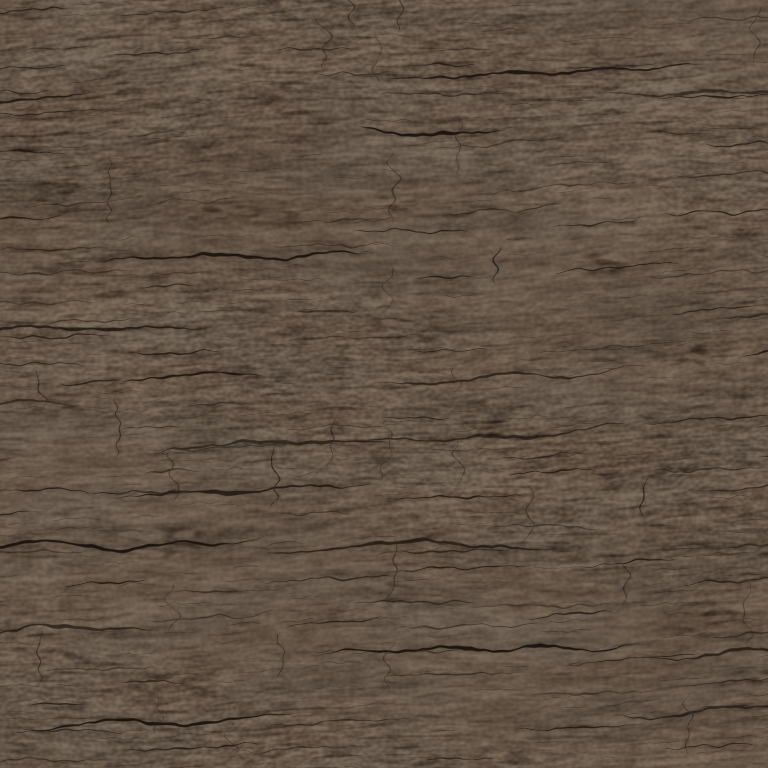
This texture is drawn by a Shadertoy shader. Its source:

```glsl
// Weathered timber: brown, nearly horizontal grain with dark, tapering cracks.
// Stretched gradient noise makes the fibres; jittered grids scatter the splits,
// and the same crack function turned on its side gives the short cross breaks.

const vec3 CRACK_COLOR  = vec3(0.095, 0.070, 0.052);
const vec3 SHADOW_COLOR = vec3(0.250, 0.200, 0.160);
const vec3 LIGHT_COLOR  = vec3(0.440, 0.380, 0.320);
const vec3 RUST_TINT    = vec3(0.012, -0.002, -0.010);

const float BASE_TONE   = 0.76;   // 0 = shadow colour, 1 = light colour
const float GRAIN_SLOPE = 0.042;  // rise of the grain to the right
const float GRAIN_BEND  = 0.014;  // slow waviness of the grain
const float EDGE_SOFT   = 0.0010; // softness of crack edges
const float HALO_SIZE   = 0.0035; // reach of the shade beside a crack

const uint LCG_MUL = 1664525u;
const uint LCG_ADD = 1013904223u;

vec2 hash2(vec2 p) {
    uvec2 q = uvec2(ivec2(p) + 4096) * LCG_MUL + LCG_ADD;
    for (int i = 0; i < 2; i++) {
        q.x += q.y * LCG_MUL;
        q.y += q.x * LCG_MUL;
        q ^= q >> 16;
    }
    return vec2(q >> 8) / 16777216.0;
}

float cornerSlope(vec2 cell, vec2 offset) {
    float angle = 6.28319 * hash2(cell).x;
    return dot(vec2(cos(angle), sin(angle)), offset);
}

// Gradient noise, roughly -0.7 to 0.7
float noise(vec2 p) {
    vec2 i = floor(p), f = p - i;
    vec2 u = f * f * f * (f * (f * 6.0 - 15.0) + 10.0);
    vec2 e = vec2(1.0, 0.0);
    float low  = mix(cornerSlope(i, f), cornerSlope(i + e.xy, f - e.xy), u.x);
    float high = mix(cornerSlope(i + e.yx, f - e.yx), cornerSlope(i + e.xx, f - e.xx), u.x);
    return mix(low, high, u.y);
}

// Scattered cracks running along x; returns (open gap, soft shade beside it)
vec2 cracks(vec2 p, vec2 cell, float density, float width, float seed) {
    vec2 home = floor(p / cell);
    float soft = max(EDGE_SOFT, 0.6 / iResolution.y);
    float jag = 0.0035 * noise(vec2(p.x * 55.0, p.y * 9.0 + seed));
    vec2 result = vec2(0.0);
    for (int j = -1; j <= 1; j++)
    for (int i = -1; i <= 1; i++) {
        vec2 id = home + vec2(i, j);
        vec2 place = hash2(id + seed * 17.0);
        vec2 kind  = hash2(id + seed * 17.0 + 531.0);
        if (kind.x > density) continue;

        vec2 d = p - (id + 0.5 + 0.7 * (place - 0.5)) * cell;
        float t = d.x / (cell.x * mix(0.22, 0.62, kind.y));
        float taper = 1.0 - t * t;
        if (taper <= 0.0) continue;

        float wander = 0.22 * cell.y * noise(vec2(4.0 * d.x / cell.x, id.y * 7.3 + id.x * 3.7));
        float tilt = 0.05 * (place.x - 0.5) * d.x;
        float dist = abs(d.y - wander - tilt - jag);
        float swell = 0.75 + 0.9 * noise(vec2(p.x * 32.0, id.y * 5.1 + seed));
        float w = width * taper * swell;
        float strength = smoothstep(0.0, 0.35, taper) * mix(0.45, 1.0, place.y);
        float gap = 1.0 - smoothstep(w - soft, w + soft, dist);
        result = max(result, strength * vec2(gap, exp(-dist / HALO_SIZE)));
    }
    return result;
}

// Wood tone from broad stains down to single fibres
float grainTone(vec2 p) {
    float rough = smoothstep(-0.35, 0.35, noise(p * vec2(1.5, 4.0) + 40.0));
    float tone = BASE_TONE;
    tone += 0.24 * noise(p * vec2(3.0, 6.0) + 3.0);
    tone += 0.30 * noise(p * vec2(4.0, 26.0) + 11.0);
    tone += 0.42 * noise(p * vec2(13.0, 84.0) + 23.0);
    tone += mix(0.35, 0.60, rough) * noise(p * vec2(42.0, 175.0) + 57.0);
    tone += mix(0.25, 0.45, rough) * noise(p * vec2(145.0, 205.0) + 91.0);

    // Dark hairline fibres and rough, splintered patches
    float fibre = smoothstep(0.14, 0.48, noise(p * vec2(17.0, 135.0) + 131.0));
    float patchMask = smoothstep(0.18, 0.50, noise(p * vec2(7.0, 19.0) + 171.0));
    float splinter = smoothstep(-0.10, 0.40, noise(p * vec2(38.0, 115.0) + 211.0));
    return tone - mix(0.22, 0.42, rough) * fibre - 0.55 * patchMask * splinter;
}

void mainImage(out vec4 fragColor, in vec2 fragCoord) {
    vec2 uv = fragCoord / iResolution.y;

    // Follow the gently rising, wavy grain
    vec2 p = uv;
    p.y -= GRAIN_SLOPE * uv.x + GRAIN_BEND * noise(uv * vec2(2.5, 4.0) + 7.0);

    // Long splits, medium checks, hairlines and cross breaks
    vec2 splits = cracks(p, vec2(0.42, 0.075), 0.50, 0.0024, 1.0);
    vec2 checks = cracks(p, vec2(0.17, 0.030), 0.48, 0.0011, 2.0);
    vec2 hairs  = cracks(p, vec2(0.07, 0.014), 0.45, 0.0004, 3.0);
    vec2 breaks = cracks(p.yx, vec2(0.085, 0.095), 0.24, 0.0010, 4.0);

    float gap = max(max(splits.x, 0.85 * checks.x), max(0.50 * hairs.x, 0.70 * breaks.x));
    float shade = max(max(splits.y, 0.6 * checks.y), 0.7 * breaks.y);

    // Colour the wood, then cut the cracks into it
    float tone = clamp(grainTone(p) - 0.30 * shade, -0.35, 1.2);
    vec3 color = mix(SHADOW_COLOR, LIGHT_COLOR, tone);
    color += RUST_TINT * noise(p * vec2(5.0, 15.0) + 251.0);
    color = mix(color, CRACK_COLOR, gap);
    fragColor = vec4(color, 1.0);
}
```
